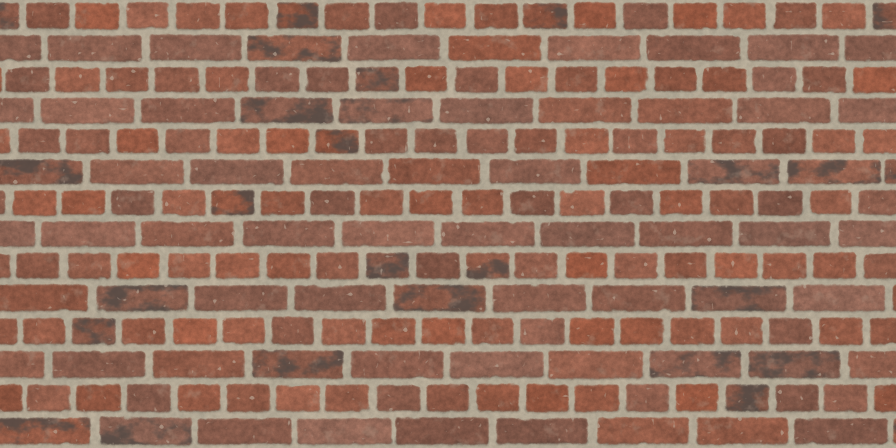
Give the GLSL for this texture, as a WebGL 2 fragment shader.

```glsl
#version 300 es
precision highp float;
// Weathered red brick wall in English bond: header and stretcher courses in pale lime mortar.
uniform vec2 u_resolution;
out vec4 fragColor;

const float COURSES = 14.0;
// Position of the first joint in each course, as a share of a brick, top course first
const float JOINT[14] = float[14](0.46, 0.46, 0.07, 0.38, 0.27, 0.87, 0.18,
                                  0.39, 0.28, 0.92, 0.40, 0.49, 0.49, 0.95);

vec3 hash3(vec2 p) {
    vec3 q = fract(vec3(p.xyx) * vec3(0.1031, 0.1030, 0.0973));
    q += dot(q, q.yxz + 33.33);
    return fract((q.xxy + q.yzz) * q.zyx);
}

vec2 gradient(vec2 cell) {
    float angle = 6.2832 * hash3(cell + 17.0).x;
    return vec2(cos(angle), sin(angle));
}

// Gradient noise, about -0.7 to 0.7
float noise(vec2 p) {
    vec2 i = floor(p), f = fract(p);
    vec2 u = f * f * f * (f * (f * 6.0 - 15.0) + 10.0);
    vec2 e = vec2(0.0, 1.0);
    float low = mix(dot(gradient(i), f), dot(gradient(i + e.yx), f - e.yx), u.x);
    float high = mix(dot(gradient(i + e), f - e), dot(gradient(i + e.yy), f - e.yy), u.x);
    return mix(low, high, u.y);
}

float fbm(vec2 p) {
    float sum = 0.0, amplitude = 1.0;
    for (int i = 0; i < 4; i++) {
        sum += amplitude * noise(p);
        p = mat2(1.6, 1.2, -1.2, 1.6) * p + 7.3;
        amplitude *= 0.55;
    }
    return sum;
}

float roundedBox(vec2 p, vec2 halfSize, float radius) {
    vec2 q = abs(p) - halfSize + radius;
    return length(max(q, 0.0)) + min(max(q.x, q.y), 0.0) - radius;
}

vec3 mortarColor(vec2 p) {
    vec3 color = mix(vec3(0.67, 0.64, 0.57), vec3(0.73, 0.68, 0.60), 0.5 + 0.6 * fbm(p * 7.0));
    return color * (1.0 + 0.07 * fbm(p * 70.0));
}

vec3 brickColor(vec2 p, vec2 id, bool header) {
    vec3 rnd = hash3(id * 3.7 + 5.0);
    vec2 q = p + rnd.xy * 40.0;

    // Fired clay: headers are more orange, stretchers more dusky
    vec3 color = mix(vec3(0.59, 0.34, 0.25), vec3(0.51, 0.34, 0.28),
                     smoothstep(0.1, 0.9, rnd.x + (header ? -0.15 : 0.2)));
    color = mix(color, vec3(0.57, 0.41, 0.35), rnd.y * (header ? 0.4 : 0.8));
    color *= 0.93 + 0.13 * rnd.z;
    color *= 1.0 + 0.12 * fbm(q * vec2(16.0, 24.0)) + 0.13 * fbm(q * 75.0);

    // Burnt patches on a few bricks
    float burnt = step(header ? 0.92 : 0.8, hash3(id + 61.0).x);
    float patchMask = smoothstep(-0.2, 0.45, fbm(q * vec2(13.0, 20.0)));
    color = mix(color, vec3(0.33, 0.29, 0.27), burnt * patchMask * 0.85);

    // Lime bloom and pale specks
    color = mix(color, vec3(0.66, 0.55, 0.48), 0.4 * smoothstep(0.2, 0.8, fbm(q * 22.0)));
    return mix(color, vec3(0.74, 0.67, 0.60), 0.6 * smoothstep(0.4, 0.58, noise(q * 65.0)));
}

void main() {
    vec2 p = gl_FragCoord.xy / u_resolution * vec2(2.0, 1.0);
    float pixel = 1.0 / u_resolution.y;

    // Courses count down from the top and vary gently in height
    float down = 1.0 - p.y;
    float y = down * COURSES + 0.1 * (1.0 - cos(6.2832 * (down - 0.08)));
    y += 0.035 * noise(p * vec2(6.0, 9.0));
    float course = mod(floor(y), COURSES);
    bool header = mod(course, 2.0) < 0.5;
    float count = header ? 18.0 : 9.0;
    float pitch = 2.0 / count;
    float x = p.x / pitch - JOINT[int(course)];
    vec2 id = vec2(mod(floor(x), count), course);
    vec2 local = vec2((fract(x) - 0.5) * pitch, (fract(y) - 0.5) / COURSES);

    // Slightly uneven bricks with ragged, chipped edges
    vec3 rnd = hash3(id + 9.0) - 0.5;
    vec2 halfSize = vec2(0.5 * pitch - 0.0075, 0.0286) + rnd.xy * vec2(0.004, 0.002);
    float d = roundedBox(local - rnd.zx * vec2(0.005, 0.0015), halfSize, 0.007);
    d += 0.0022 * fbm(p * 55.0) + 0.016 * max(noise(p * 24.0) - 0.28, 0.0);

    vec3 mortar = mortarColor(p);
    float underside = smoothstep(0.01, 0.024, local.y);
    mortar *= 1.0 - 0.13 * underside * (1.0 - smoothstep(0.0, 0.006, d));

    vec3 brick = brickColor(p, id, header);
    brick *= 1.0 - 0.12 * underside * smoothstep(-0.006, 0.0, d);
    brick = mix(brick, mortar, 0.22 * smoothstep(-0.005, 0.0, d));

    float cover = 1.0 - smoothstep(-0.7 * pixel - 0.0008, 0.7 * pixel + 0.0008, d);
    fragColor = vec4(mix(mortar, brick, cover), 1.0);
}
```
